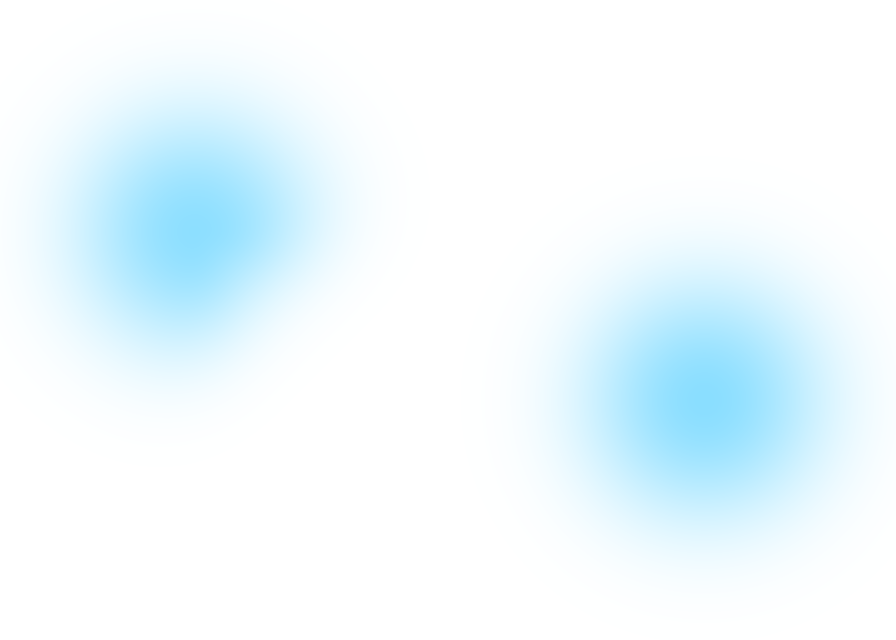
A Shadertoy shader for this background:

```glsl
const vec3 WHITE = vec3(1.0);
const vec3 SKY = vec3(0.54, 0.87, 1.0);

// Bell-shaped falloff whose tail fades faster than a plain Gaussian
float softGlow(float radius) {
    float r2 = radius * radius;
    return exp(-27.0 * r2 - 73.0 * r2 * r2);
}

// Distance that grows faster toward one side, flattening the shape there
float flattenedDistance(vec2 offset, vec2 side, float amount) {
    float radius = length(offset);
    float facing = max(dot(offset, side) / max(radius, 1e-4), 0.0);
    return radius * (1.0 + amount * pow(facing, 5.0));
}

void mainImage(out vec4 fragColor, in vec2 fragCoord) {
    // Height runs from 0 to 1; width keeps its place relative to the canvas
    float aspect = 512.0 / 366.0;
    vec2 position = fragCoord / iResolution.xy * vec2(aspect, 1.0);

    // Left glow, flattened at its lower right
    vec2 lowerRight = normalize(vec2(1.0, -1.0));
    vec2 leftOffset = position - vec2(0.304, 0.638);
    float leftGlow = 0.97 * softGlow(flattenedDistance(leftOffset, lowerRight, 0.3));

    // Right glow, round
    float rightGlow = softGlow(length(position - vec2(1.1, 0.375)));

    // Blend the sky tint over white
    float coverage = clamp(leftGlow + rightGlow, 0.0, 1.0);
    fragColor = vec4(mix(WHITE, SKY, coverage), 1.0);
}
```
